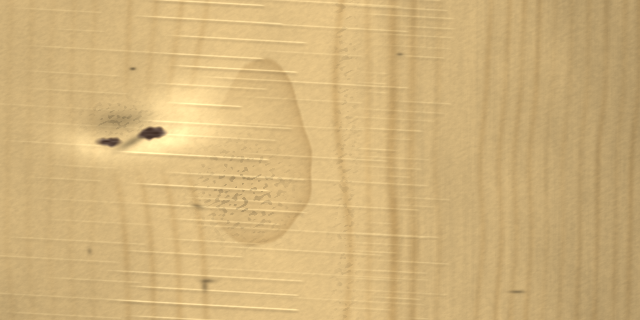
A Shadertoy shader for this texture:

```glsl
float hash(vec2 p) {
    p = fract(p * vec2(0.1031, 0.1137));
    p += dot(p, p.yx + 33.33);
    return fract((p.x + p.y) * p.x * 47.3);
}

float noise(vec2 p) {
    vec2 i = floor(p), f = fract(p);
    f = f * f * (3.0 - 2.0 * f);
    return mix(mix(hash(i), hash(i + vec2(1, 0)), f.x),
               mix(hash(i + vec2(0, 1)), hash(i + 1.0), f.x), f.y);
}

float fbm(vec2 p) {
    float sum = 0.0, gain = 0.5;
    for (int i = 0; i < 4; i++) {
        sum += gain * noise(p);
        p = p * 2.03 + 17.0;
        gain *= 0.5;
    }
    return sum;
}

// Soft elliptical blob, one at its centre
float blob(vec2 p, vec2 center, vec2 radius, float tilt) {
    vec2 d = p - center;
    d = vec2(cos(tilt) * d.x + sin(tilt) * d.y, cos(tilt) * d.y - sin(tilt) * d.x) / radius;
    return exp(-dot(d, d));
}

float stripe(float x, float center, float width) {
    float d = (x - center) / width;
    return exp(-d * d);
}

float ellipse(vec2 p, vec2 center, vec2 radius) {
    return (length((p - center) / radius) - 1.0) * min(radius.x, radius.y);
}

// Growth rings: bent around the knots on the left, nearly straight on the right
float grain(vec2 p) {
    float wobble = 0.02 * (noise(vec2(p.x * 2.0, p.y * 4.0)) - 0.5);
    float x = p.x + wobble, g = 0.0;
    float below = max(0.5 - p.y, 0.0), above = max(p.y - 0.62, 0.0);
    float lowFade = smoothstep(0.5, 0.38, p.y), highFade = smoothstep(0.64, 0.8, p.y);
    for (int i = 0; i < 4; i++) {
        float k = float(i);
        float low = 0.345 + 0.073 * k + (0.065 + 0.008 * k) * (1.0 - exp(-6.0 * below));
        float high = 0.405 + 0.075 * k + 0.05 * k * (above - 0.25);
        g += 0.6 * lowFade * stripe(x, low, 0.012) + 0.45 * highFade * stripe(x, high, 0.012);
    }
    // Heavy rings beside the centre
    g += 0.75 * stripe(x, 1.07 + 0.022 * sin(p.y * 6.0 + 0.4), 0.013);
    g += 0.45 * stripe(x, 1.15, 0.012) + 1.0 * stripe(x, 1.226, 0.017);
    g += 0.75 * stripe(x, 1.287, 0.015) + 0.35 * stripe(x, 1.365, 0.012);
    // Regular rings to the right edge
    for (int i = 0; i < 11; i++) {
        float k = float(i);
        float center = 1.5 + 0.053 * k + 0.014 * hash(vec2(k, 3.0)) + 0.035 * (p.y - 0.5);
        g += (0.25 + 0.4 * hash(vec2(k, 9.0))) * stripe(x, center, 0.011);
    }
    // Faint rings near the left edge
    for (int i = 0; i < 5; i++)
        g += 0.22 * stripe(x, 0.03 + 0.066 * float(i), 0.012);
    return g * (0.7 + 0.6 * noise(p * vec2(30.0, 9.0)));
}

// Thin slanted saw marks in irregular rows; x is the highlight, y its shadow
vec2 sawMarks(vec2 p, float rows, float start, float end, float seed) {
    float v = (p.y + 0.055 * p.x) * rows, row = floor(v);
    float offset = (fract(v) - 0.3 - 0.4 * hash(vec2(row, seed))) / rows;
    float a = start + 0.24 * (hash(vec2(row, seed + 5.0)) - 0.5);
    float b = end + 0.22 * (hash(vec2(row, seed + 8.0)) - 0.5);
    float span = smoothstep(a, a + 0.12, p.x) * (1.0 - smoothstep(b - 0.02, b, p.x));
    float width = max(0.0026, 0.6 / iResolution.y);
    float strength = 0.4 + 0.6 * hash(vec2(row, seed + 2.0));
    return span * strength * vec2(stripe(offset, 0.0, width), stripe(offset, -0.007, 0.005));
}

void mainImage(out vec4 fragColor, in vec2 fragCoord) {
    vec2 p = fragCoord / iResolution.y;

    // Broad light falloff and fine fibres
    float light = 0.895 - 0.085 * smoothstep(0.75, 0.0, p.x)
                - 0.09 * smoothstep(1.0, 1.5, p.x) - 0.085 * smoothstep(1.5, 2.0, p.x);
    light -= 0.035 * smoothstep(0.35, 0.0, p.y) * smoothstep(0.9, 0.2, p.x);
    light += 0.06 * (fbm(p * vec2(7.0, 5.0)) - 0.47);
    light += 0.06 * (fbm(vec2(p.x * 75.0, p.y * 4.0)) - 0.47) * smoothstep(0.9, 1.3, p.x);
    vec2 fibre = vec2(p.x + p.y * 0.7, p.y - p.x * 0.5);
    light += 0.08 * (fbm(fibre * vec2(65.0, 130.0)) - 0.47);
    vec3 col = light * vec3(1.0, 0.853, 0.592);
    col *= 1.0 - grain(p) * vec3(0.085, 0.115, 0.165);

    // Two-lobed stain with a darker right rim
    vec2 q = p + 0.018 * (vec2(noise(p * 13.0), noise(p * 13.0 + 40.0)) - 0.5);
    float lower = ellipse(q, vec2(0.8, 0.47), vec2(0.175, 0.235));
    float upper = ellipse(q, vec2(0.82, 0.645), vec2(0.115, 0.17));
    float h = clamp(0.5 + 0.5 * (upper - lower) / 0.04, 0.0, 1.0);
    float d = mix(upper, lower, h) - 0.04 * h * (1.0 - h);
    float inside = smoothstep(0.006, -0.006, d);
    float rimSide = smoothstep(0.6, 0.9, p.x + 0.25 * max(0.45 - p.y, 0.0));
    float rim = inside * exp(min(d, 0.0) / 0.022) * rimSide;
    float fill = inside * smoothstep(0.58, 0.8, p.x);
    col *= 1.0 - (0.13 * rim + 0.035 * fill) * vec3(0.8, 1.0, 1.3);
    float pores = smoothstep(0.62, 0.82, noise(fibre * vec2(70.0, 130.0)));
    col *= 1.0 - 0.17 * pores * (blob(p, vec2(0.76, 0.4), vec2(0.14, 0.13), -0.7)
         + 0.8 * blob(p, vec2(0.37, 0.63), vec2(0.1, 0.05), 0.0)
         + 0.4 * stripe(p.x, 1.08, 0.04));

    // Pale wood swelling around the knots
    float glow = 0.16 * blob(p, vec2(0.55, 0.67), vec2(0.14, 0.07), 0.5)
               + 0.2 * blob(p, vec2(0.5, 0.555), vec2(0.12, 0.035), 0.25)
               + 0.17 * blob(p, vec2(0.27, 0.545), vec2(0.09, 0.045), -0.3)
               + 0.1 * blob(p, vec2(0.64, 0.6), vec2(0.17, 0.07), 0.2);
    col += glow * (0.7 + 0.6 * fbm(fibre * 25.0)) * vec3(1.0, 0.95, 0.75);
    col *= 1.0 - 0.22 * blob(p, vec2(0.38, 0.625), vec2(0.09, 0.03), 0.1);
    col *= 1.0 - 0.35 * blob(p, vec2(0.415, 0.558), vec2(0.05, 0.012), 0.5);

    // Saw marks
    vec2 marks = sawMarks(p, 19.0, 0.42, 0.87, 1.0) + 0.5 * sawMarks(p, 13.0, 0.65, 1.25, 31.0)
               + 0.45 * sawMarks(p, 34.0, 1.13, 1.32, 57.0) + 0.3 * sawMarks(p, 17.0, 0.02, 0.4, 83.0);
    col += marks.x * vec3(0.17, 0.17, 0.14);
    col *= 1.0 - 0.1 * marks.y;

    // Dark knots and scattered flecks
    vec2 k = p + 0.008 * (vec2(noise(p * 60.0), noise(p * 60.0 + 9.0)) - 0.5);
    float knots = smoothstep(0.005, -0.007, min(ellipse(k, vec2(0.341, 0.555), vec2(0.036, 0.014)),
                  ellipse(k - vec2(0.0, 0.12 * (k.x - 0.474)), vec2(0.474, 0.583), vec2(0.043, 0.019))));
    vec3 knotColor = vec3(0.2, 0.13, 0.1) + 0.2 * noise(p * vec2(45.0, 190.0));
    col = mix(col, knotColor, 0.95 * knots);
    float flecks = blob(p, vec2(0.415, 0.785), vec2(0.01, 0.005), 0.0)
                 + 0.7 * blob(p, vec2(0.617, 0.356), vec2(0.018, 0.006), -0.2)
                 + 0.7 * blob(p, vec2(0.65, 0.122), vec2(0.025, 0.006), 0.0)
                 + 0.6 * blob(p, vec2(0.64, 0.105), vec2(0.01, 0.018), 0.0)
                 + 0.7 * blob(p, vec2(1.25, 0.83), vec2(0.011, 0.005), 0.0)
                 + 0.8 * blob(p, vec2(1.615, 0.088), vec2(0.024, 0.005), 0.0)
                 + 0.5 * blob(p, vec2(0.28, 0.215), vec2(0.008, 0.01), 0.0);
    col = mix(col, vec3(0.38, 0.32, 0.22), 0.75 * min(flecks, 1.0));
    fragColor = vec4(clamp(col, 0.0, 1.0), 1.0);
}
```
